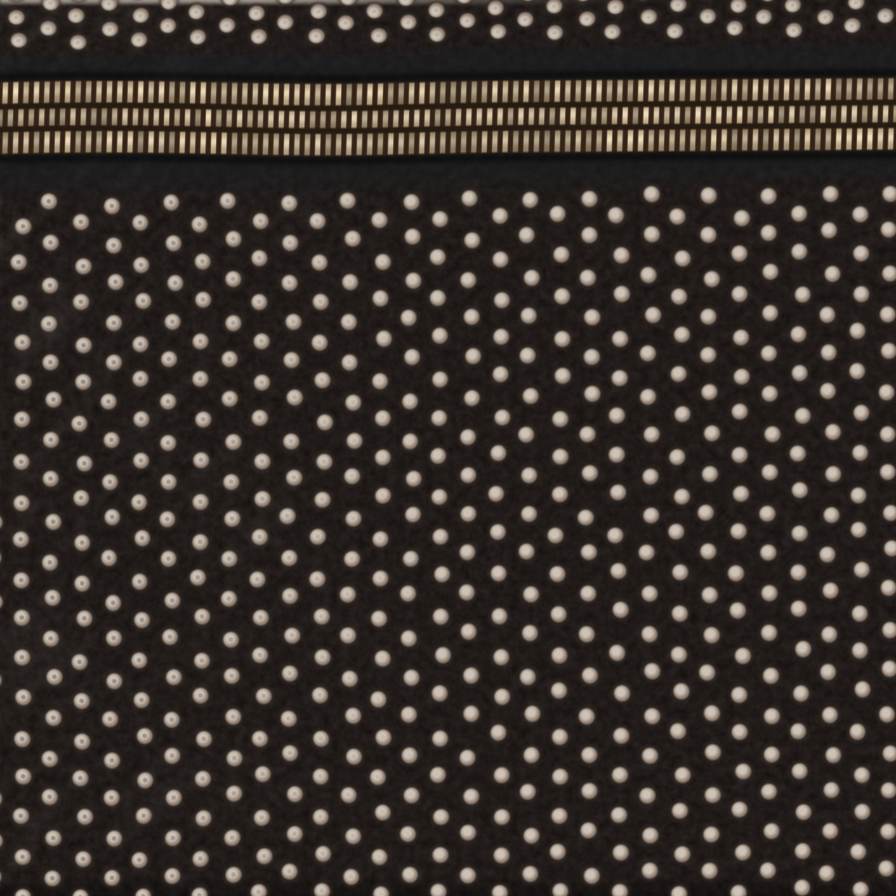
A WebGL 2 fragment shader for this texture:

```glsl
#version 300 es
precision highp float;

uniform vec2 u_resolution;
out vec4 fragColor;

#define COLUMN_PITCH 0.0334
#define ROW_PITCH 0.0441
#define STUD_RADIUS 0.0088
#define STUD_JITTER 0.0034
#define TOOTH_COUNT 86.0
#define ZIP_DEPTH 0.134
#define ZIP_HALF 0.041
#define TILT 0.016
#define GRAIN 0.05
#define CREASE 0.07
#define SOFTNESS 0.0018

const vec3 LEATHER = vec3(0.125, 0.105, 0.097);
const vec3 LEATHER_SHEEN = vec3(0.22, 0.19, 0.17);
const vec3 SMOOTH_LEATHER = vec3(0.115, 0.112, 0.118);
const vec3 STUD_FACE = vec3(0.80, 0.76, 0.71);
const vec3 STUD_RIM = vec3(0.55, 0.48, 0.43);
const vec3 BRASS = vec3(0.66, 0.58, 0.47);
const vec3 BRASS_LIGHT = vec3(0.87, 0.80, 0.68);
const vec3 BRASS_SHADE = vec3(0.27, 0.19, 0.12);

vec2 hash2(vec2 p) {
    vec2 k = vec2(dot(p, vec2(127.1, 311.7)), dot(p, vec2(269.5, 183.3)));
    return fract(sin(k) * 43758.55) * 2.0 - 1.0;
}

float gradientNoise(vec2 p) {
    vec2 i = floor(p), f = fract(p);
    vec2 w = f * f * f * (f * (f * 6.0 - 15.0) + 10.0);
    vec2 e = vec2(1.0, 0.0);
    float a = dot(hash2(i), f);
    float b = dot(hash2(i + e.xy), f - e.xy);
    float c = dot(hash2(i + e.yx), f - e.yx);
    float d = dot(hash2(i + e.xx), f - e.xx);
    return mix(mix(a, b, w.x), mix(c, d, w.x), w.y);
}

// Offset to the nearest stud; odd columns drop half a row, rows start at zero.
vec2 nearestStud(vec2 q, float rowPitch, float seed) {
    vec2 nearest = vec2(1.0);
    float column0 = floor(q.x / COLUMN_PITCH + 0.5);
    for (int i = -1; i <= 1; i++) {
        float column = column0 + float(i);
        float stagger = 0.5 * mod(column, 2.0);
        float row0 = floor(q.y / rowPitch - stagger + 0.5);
        for (int j = -1; j <= 1; j++) {
            float row = row0 + float(j);
            if (row < 0.0) continue;
            vec2 jitter = STUD_JITTER * hash2(vec2(column, row) + seed);
            jitter.y *= rowPitch / ROW_PITCH;
            vec2 offset = q - vec2(column * COLUMN_PITCH, (row + stagger) * rowPitch) - jitter;
            if (dot(offset, offset) < dot(nearest, nearest)) nearest = offset;
        }
    }
    return nearest;
}

vec3 paintStud(vec3 base, vec2 offset, float dent, float soft) {
    float d = length(offset);
    float halo = 1.0 - smoothstep(STUD_RADIUS, STUD_RADIUS * 1.7, d);
    vec3 col = mix(base, LEATHER_SHEEN, 0.55 * halo);
    float lit = length(offset + STUD_RADIUS * vec2(0.12, 0.15)) / STUD_RADIUS;
    vec3 metal = mix(STUD_FACE, STUD_RIM, smoothstep(0.35, 1.1, lit));
    metal *= 1.0 - dent * (1.0 - smoothstep(0.1, 0.45, d / STUD_RADIUS));
    return mix(col, metal, 1.0 - smoothstep(STUD_RADIUS - soft, STUD_RADIUS + soft, d));
}

vec3 paintZip(vec3 base, float x, float t, float soft) {
    float edge = soft / ZIP_HALF;
    float tape = 1.0 - smoothstep(1.0 - edge, 1.0 + edge, abs(t));
    vec3 col = mix(base, BRASS_SHADE * 0.55, tape);
    // Three bands of teeth, the middle one interlocked half a step across.
    for (int i = -1; i <= 1; i++) {
        float band = float(i);
        float s = t - band * 0.68;
        float halfHeight = 0.29 - 0.06 * (1.0 - abs(band));
        float phase = x * TOOTH_COUNT + 0.5 * (1.0 - abs(band)) + 0.12 * s;
        float across = abs(fract(phase) - 0.5);
        float blur = max(0.09, soft * TOOTH_COUNT * 0.7);
        float tooth = 1.0 - smoothstep(0.27 - blur, 0.27 + blur, across);
        float inside = 1.0 - smoothstep(halfHeight - edge, halfHeight + edge, abs(s));
        float wear = 0.9 + 0.2 * hash2(vec2(floor(phase), band)).x;
        vec3 metal = mix(BRASS, BRASS_LIGHT, exp(-40.0 * (s + 0.04) * (s + 0.04)));
        col = mix(col, mix(BRASS_SHADE, metal * wear, tooth), inside * (0.4 + 0.6 * tooth));
    }
    return col;
}

void main() {
    vec2 uv = gl_FragCoord.xy / u_resolution;
    float soft = max(SOFTNESS, 0.75 / u_resolution.y);
    float depth = 1.0 - uv.y;
    float sag = depth + TILT * uv.x * (1.0 - 0.6 * depth);

    // Leather: smooth beside the zip, grained and creased elsewhere.
    float zipSide = smoothstep(0.055, 0.075, sag) * (1.0 - smoothstep(0.19, 0.23, sag));
    float grain = gradientNoise(uv * 95.0) + 0.6 * gradientNoise(uv * 210.0);
    float left = 1.0 - smoothstep(0.05, 0.55, uv.x);
    float crease = gradientNoise(vec2((uv.x - uv.y) * 34.0, (uv.x + uv.y) * 5.0));
    vec3 col = mix(LEATHER, SMOOTH_LEATHER, zipSide);
    col += GRAIN * grain * (1.0 - 0.5 * zipSide) + CREASE * left * max(crease, 0.0);
    col *= 1.0 - 0.3 * smoothstep(0.975, 1.0, depth);

    // Pale strip along the upper rim.
    float rim = (1.0 - smoothstep(0.0, 0.008, depth)) * (1.0 - smoothstep(0.25, 0.75, uv.x));
    col = mix(col, STUD_FACE, 0.7 * rim);

    // Studs on the main panel and, closer together, above the zip.
    vec2 warp = 0.005 * vec2(gradientNoise(uv * 4.0), gradientNoise(uv * 4.0 + 19.0));
    vec2 field = nearestStud(vec2(uv.x - 0.057, sag - 0.229) + warp, ROW_PITCH, 0.0);
    vec2 upper = nearestStud(vec2(uv.x - 0.020, 0.045 - sag) + warp, ROW_PITCH * 0.62, 57.0);
    col = paintStud(col, field, 0.3 * left, soft);
    col = paintStud(col, upper * vec2(1.0, 1.1), 0.1, soft);

    // Zip with a slight wave, edged by a dark seam.
    float wave = 0.003 * sin(uv.x * 9.0 + 0.8) * (1.0 - smoothstep(0.3, 0.6, uv.x));
    float t = (depth + 0.007 * uv.x - ZIP_DEPTH + wave) / ZIP_HALF;
    col *= 1.0 - 0.45 * exp(-60.0 * pow(abs(t) - 1.12, 2.0));
    col = paintZip(col, uv.x, t, soft);

    fragColor = vec4(clamp(col, 0.0, 1.0), 1.0);
}
```
